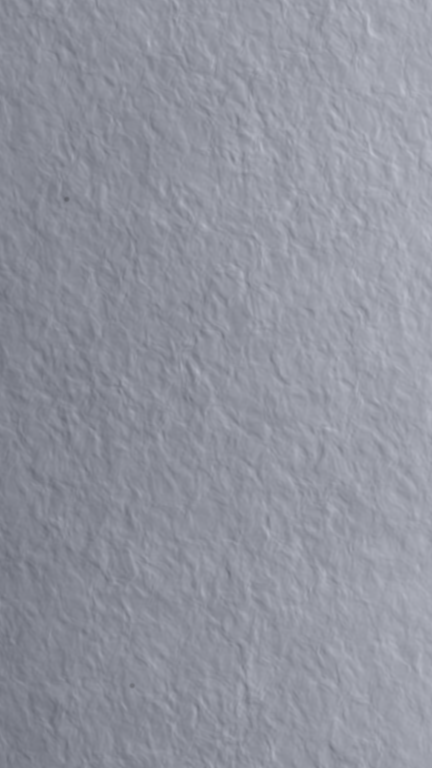
This texture is drawn by a WebGL 1 fragment shader. Its source:

```glsl
precision highp float;
// Painted plaster wall: soft bluish grey relief under light from the right.
uniform vec2 u_resolution;

const vec3 SHADE_COLOR = vec3(0.459, 0.470, 0.513);
const vec3 LIGHT_COLOR = vec3(0.652, 0.662, 0.704);
const vec2 LIGHT_DIR = vec2(0.87, 0.49);
const float BUMP_SCALE = 46.0;    // bumps across the canvas width
const float BUMP_STRETCH = 0.80;  // below 1 lengthens bumps vertically
const float BUMP_LEAN = 0.15;     // diagonal slant of the bumps
const float WARP = 0.30;          // irregularity of the bump outlines
const float SLOPE_STEP = 0.0028;
const float RELIEF = 0.255;
const float MOTTLE = 0.040;
const float GRAIN = 0.014;
const float PIT_GRID = 4.0;
const float PIT_CHANCE = 0.08;
const float PIT_RADIUS = 0.009;

float hash(vec2 p) {
  vec3 q = fract(vec3(p.xyx) * 0.1031);
  q += dot(q, q.yzx + 33.33);
  return fract((q.x + q.y) * q.z);
}

float noise(vec2 p) {
  vec2 cell = floor(p);
  vec2 f = fract(p);
  f = f * f * f * (f * (f * 6.0 - 15.0) + 10.0);
  float low = mix(hash(cell), hash(cell + vec2(1.0, 0.0)), f.x);
  float high = mix(hash(cell + vec2(0.0, 1.0)), hash(cell + 1.0), f.x);
  return mix(low, high, f.y);
}

// Height of the plaster: warped bumps between coarse swells and fine ripples.
float plaster(vec2 p) {
  vec2 q = vec2(p.x + BUMP_LEAN * p.y, p.y * BUMP_STRETCH) * BUMP_SCALE + 50.0;
  q += WARP * (vec2(noise(q * 0.6 + 17.0), noise(q * 0.6 + 71.0)) * 2.0 - 1.0);
  mat2 turn = mat2(0.8, 0.6, -0.6, 0.8);
  float swells = noise(turn * q * 0.5 + 30.0);
  float bumps = noise(q);
  float ripples = noise(turn * q * 1.6 + 90.0);
  float fine = noise(q * 2.9 + 140.0);
  return 0.50 * swells + 0.48 * bumps + 0.36 * ripples + 0.13 * fine;
}

// Rare small dark pits, at most one in each grid cell.
float pits(vec2 p) {
  vec2 cell = floor(p * PIT_GRID) + 30.0;
  vec2 center = 0.2 + 0.6 * vec2(hash(cell + 5.0), hash(cell + 9.0));
  vec2 offset = (fract(p * PIT_GRID) - center) / PIT_GRID;
  float present = step(hash(cell), PIT_CHANCE);
  return present * (1.0 - smoothstep(0.2, 1.0, length(offset) / PIT_RADIUS));
}

void main() {
  vec2 uv = gl_FragCoord.xy / u_resolution;
  vec2 p = gl_FragCoord.xy / u_resolution.x;

  // Broad light: brighter to the right and slightly toward the top.
  float light = 0.12 + 0.74 * uv.x + 0.14 * uv.y;
  light += 0.10 * (1.0 - uv.x) * (2.0 * uv.y - 1.0) * uv.y;
  light += 0.08 * (noise(p * 3.0 + 11.0) - 0.5);

  // Slopes facing the light brighten; patches vary in roughness.
  vec2 reach = LIGHT_DIR * SLOPE_STEP;
  float slope = plaster(p - reach) - plaster(p + reach);
  float roughness = 0.75 + 0.5 * noise(p * 7.0 + 23.0);
  float focus = 1.0 - 0.25 * smoothstep(0.25, 0.55, abs(uv.x - 0.5));

  // Uneven paint: soft blotches of two sizes.
  float blotches = 0.4 * noise(p * 10.0 + 37.0) + 0.6 * noise(p * 22.0 + 61.0);

  vec3 color = mix(SHADE_COLOR, LIGHT_COLOR, light);
  color += RELIEF * slope * roughness * focus;
  color += MOTTLE * (blotches - 0.5);
  color += GRAIN * (noise(p * 150.0 + 7.0) - 0.5);
  color *= 1.0 - 0.22 * pits(p);
  gl_FragColor = vec4(color, 1.0);
}
```
